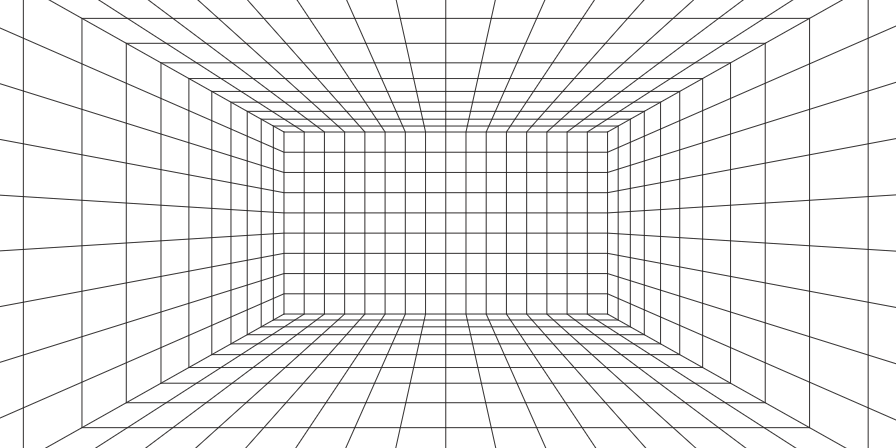
Give the GLSL for this background, as a Shadertoy shader.

```glsl
// Draws an empty room in one-point perspective as a thin dark wireframe grid on white.

// Lengths are in canvas heights.
const vec2  VANISHING_POINT = vec2(-0.0050, 0.0022); // offset from canvas centre
const float CELL = 0.04514;                          // grid cell on the back wall
const vec2  BACK_HALF = CELL * vec2(8.0, 4.5);       // 16 by 9 cells
const float DEPTH_STEP = 0.0617;                     // depth of one cell towards the viewer
const float LINE_WIDTH = 0.0021;
const float PIXEL_SOFTNESS = 1.08;                   // filter width in pixels
const vec3  PAPER = vec3(1.0);
const vec3  INK = vec3(0.14, 0.13, 0.13);

// Share of a box filter that a line at the given distance covers.
float lineCoverage(float dist, float filterWidth) {
    float halfLine = 0.5 * LINE_WIDTH;
    float halfFilter = 0.5 * filterWidth;
    float overlap = min(dist + halfFilter, halfLine) - max(dist - halfFilter, -halfLine);
    return max(overlap, 0.0) / filterWidth;
}

// Nearest grid lines on the back wall: whole cells in x, half cells in y.
vec2 snapToGrid(vec2 q) {
    vec2 cell = q / CELL;
    return CELL * vec2(floor(cell.x + 0.5), floor(cell.y) + 0.5);
}

// Distances to the two nearest lines of the back wall.
vec2 backWallLines(vec2 p) {
    return abs(p - snapToGrid(p));
}

// Distances to the nearest depth ring and the nearest receding line.
vec2 sideLines(vec2 p, vec2 wallScale) {
    float scale = max(wallScale.x, wallScale.y);
    bool onSideWall = wallScale.x > wallScale.y;

    // Rings are evenly spaced in depth, so their inverse scale is linear.
    float ring = floor((1.0 - 1.0 / scale) / DEPTH_STEP + 0.5);
    float ringScale = 1.0 / (1.0 - DEPTH_STEP * ring);
    float ringDist = abs(scale - ringScale) * (onSideWall ? BACK_HALF.x : BACK_HALF.y);

    // Receding lines run from the vanishing point through the back wall's rim.
    vec2 rim = p / scale;
    vec2 snapped = snapToGrid(rim);
    vec2 ray = normalize(onSideWall ? vec2(rim.x, snapped.y) : vec2(snapped.x, rim.y));
    return vec2(ringDist, abs(p.x * ray.y - p.y * ray.x));
}

void mainImage(out vec4 fragColor, in vec2 fragCoord) {
    vec2 p = (fragCoord - 0.5 * iResolution.xy) / iResolution.y - VANISHING_POINT;
    float filterWidth = PIXEL_SOFTNESS / iResolution.y;

    // Choose the back wall or one of the four surfaces around it.
    vec2 wallScale = abs(p) / BACK_HALF;
    bool onBackWall = max(wallScale.x, wallScale.y) <= 1.0;
    vec2 dist = onBackWall ? backWallLines(p) : sideLines(p, wallScale);

    // Combine both line families without double darkening.
    float first = lineCoverage(dist.x, filterWidth);
    float second = lineCoverage(dist.y, filterWidth);
    float ink = 1.0 - (1.0 - first) * (1.0 - second);
    fragColor = vec4(mix(PAPER, INK, ink), 1.0);
}
```
